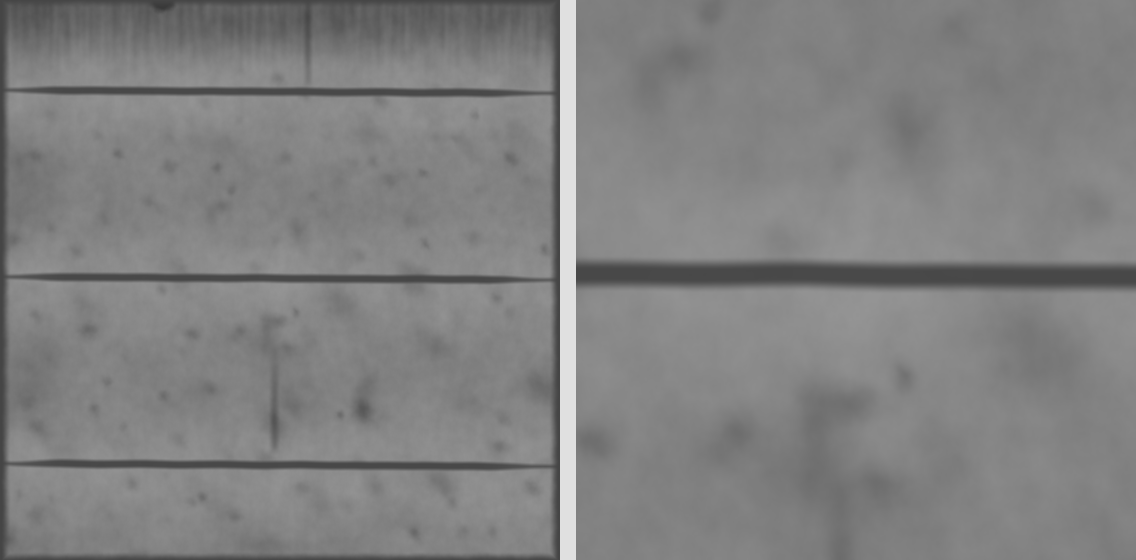
Left, the full canvas; right, a detail of the centre.
Reproduce this texture procedurally as a Shadertoy shader.

```glsl
// Weathered grey wall of wide horizontal planks with dark seams, stains and a soft dark border.

const float ROWS = 3.0;            // seams per canvas height
const float SEAM_OFFSET = 0.1725;  // height of the lowest seam at the left edge
const float SEAM_TILT = 0.006;     // drop of each seam from left to right
const float GROOVE = 0.27;
const float PLANK_LIGHT = 0.555;
const float PLANK_MID = 0.505;

vec2 hash2(vec2 p) {
    vec3 q = fract(p.xyx * vec3(0.1031, 0.1030, 0.0973));
    q += dot(q, q.yzx + 33.33);
    return fract((q.xx + q.yz) * q.zy);
}

float cornerSlope(vec2 cell, vec2 offset) {
    float angle = 6.2832 * hash2(cell).x;
    return dot(vec2(cos(angle), sin(angle)), offset);
}

// Gradient noise, about -0.7 to 0.7
float gradientNoise(vec2 p) {
    vec2 i = floor(p), f = fract(p);
    vec2 u = f * f * f * (f * (f * 6.0 - 15.0) + 10.0);
    vec2 e = vec2(0.0, 1.0);
    float low = mix(cornerSlope(i, f), cornerSlope(i + e.yx, f - e.yx), u.x);
    float high = mix(cornerSlope(i + e, f - e), cornerSlope(i + e.yy, f - e.yy), u.x);
    return mix(low, high, u.y);
}

float fbm(vec2 p) {
    float sum = 0.0, gain = 0.6;
    for (int i = 0; i < 4; i++) {
        sum += gain * gradientNoise(p);
        p = p * 2.03 + 17.3;
        gain *= 0.55;
    }
    return sum;
}

vec2 rotate(vec2 p, float a) {
    return vec2(cos(a) * p.x + sin(a) * p.y, cos(a) * p.y - sin(a) * p.x);
}

// Soft elongated blots, one per grid cell, with random strength
float blots(vec2 p, float cells, float angle, float stretch, float rarity) {
    vec2 q = p * cells, base = floor(q);
    float sum = 0.0;
    for (int y = -1; y <= 1; y++)
    for (int x = -1; x <= 1; x++) {
        vec2 cell = base + vec2(x, y);
        vec2 place = hash2(cell + cells), look = hash2(cell + 71.7);
        vec2 d = rotate(q - cell - place, angle + 1.2 * (look.y - 0.5));
        d *= vec2(1.0 / stretch, 1.0) / mix(0.13, 0.26, look.y);
        sum += pow(look.x, rarity) * exp(-dot(d, d));
    }
    return sum;
}

float band(float x, float halfWidth, float soft) {
    return 1.0 - smoothstep(halfWidth - soft, halfWidth + soft, abs(x));
}

// Faint upright joint between two heights
float joint(vec2 p, float x, float bottom, float top) {
    float span = smoothstep(bottom, bottom + 0.02, p.y) * (1.0 - smoothstep(top - 0.12, top, p.y));
    return band(p.x - x, 0.006, 0.006) * span;
}

// Broad light and dark areas; v is the height within a plank
float plankTone(vec2 p, float v) {
    float middle = smoothstep(0.0, 0.4, v) * (1.0 - smoothstep(0.5, 1.0, v));
    float tone = mix(PLANK_LIGHT, PLANK_MID, middle);
    float leftPatch = 1.0 - smoothstep(0.08, 0.13, p.x);
    tone -= 0.035 * leftPatch * middle;
    tone -= 0.13 * smoothstep(0.86, 0.98, p.y);
    return tone + 0.012 * smoothstep(0.5, 0.9, p.x) * (1.0 - p.y);
}

float stains(vec2 p) {
    vec2 warped = p + 0.012 * vec2(fbm(p * 22.0), fbm(p * 22.0 + 40.0));
    float lowerRight = exp(-dot((p - vec2(0.7, 0.32)) * vec2(3.2, 4.0), (p - vec2(0.7, 0.32)) * vec2(3.2, 4.0)));
    float clean = 1.0 - 0.8 * smoothstep(0.84, 0.9, p.y);
    float small = blots(warped, 19.0, -0.7, 1.2, 4.0);
    float large = blots(warped, 10.0, -0.9, 1.7, 3.0);
    return clean * (0.10 * small + (0.05 + 0.14 * lowerRight) * large);
}

float seam(vec2 p, float distanceToSeam) {
    float ends = smoothstep(0.0, 0.12, p.x) * (1.0 - smoothstep(0.86, 0.98, p.x));
    float wobble = 0.0015 * gradientNoise(vec2(p.x * 14.0, floor(p.y * ROWS)));
    return band(distanceToSeam + wobble, mix(0.003, 0.0068, ends), 0.0042) * mix(0.75, 0.95, ends);
}

void mainImage(out vec4 fragColor, in vec2 fragCoord) {
    vec2 p = fragCoord / iResolution.xy;
    float v = fract((p.y - SEAM_OFFSET + SEAM_TILT * p.x) * ROWS);
    float distanceToSeam = (fract(v + 0.5) - 0.5) / ROWS;

    // Plank surface: mottling, fine grain, upright streaks near the top
    float tone = plankTone(p, v);
    tone += 0.045 * fbm(p * 9.0) + 0.035 * fbm(p * vec2(45.0, 38.0));
    tone += 0.05 * gradientNoise(p * vec2(85.0, 9.0)) * smoothstep(0.83, 0.95, p.y);
    tone -= stains(p);

    // Upright joints and the blot hanging from the top edge
    tone -= 0.09 * joint(p, 0.55, 0.84, 1.08) + 0.10 * joint(p, 0.49, 0.185, 0.40);
    float drip = length((p - vec2(0.29, 1.0)) * vec2(1.0, 1.1)) + 0.006 * fbm(p * 40.0);
    tone = mix(tone, 0.22, 1.0 - smoothstep(0.014, 0.030, drip));

    // Seams and border
    tone = mix(tone, GROOVE, seam(p, distanceToSeam));
    vec2 edge = min(p, 1.0 - p) + 0.003 * fbm(p * 25.0);
    float border = max(1.0 - smoothstep(0.002, 0.020, edge.x), 1.0 - smoothstep(-0.002, 0.015, edge.y));
    tone = mix(tone, GROOVE, border);
    fragColor = vec4(vec3(tone), 1.0);
}
```
